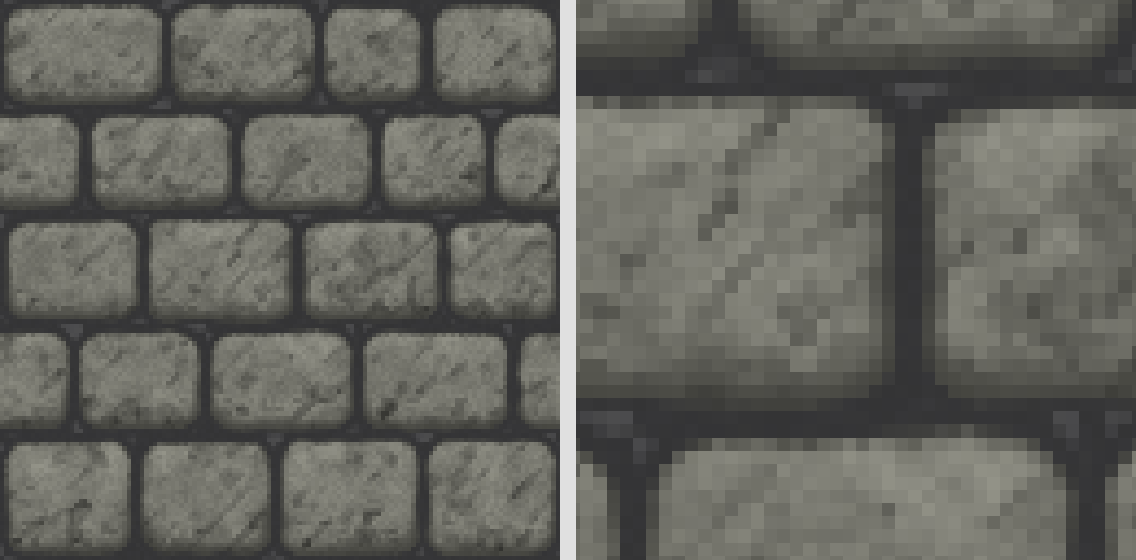
Left, the full canvas; right, a detail of the centre.
Write a Shadertoy shader that draws this texture.

```glsl
#define CELLS 128.0
#define HALF_GAP 0.008
#define CORNER 0.042
#define WOBBLE 0.007
#define GRAIN 0.055
#define STREAK 0.085
#define BASE_TONE 0.475
#define STONE_TINT vec3(1.0, 1.0, 0.925)
#define MORTAR vec3(0.208, 0.208, 0.214)

// Course boundaries from bottom to top, and the upright joints of each course
const float courseEdge[6] = float[6](0.0, 0.223, 0.418, 0.617, 0.806, 1.0);
const vec4 joints[5] = vec4[5](
    vec4(0.002, 0.243, 0.493, 0.755),
    vec4(0.133, 0.367, 0.639, 0.917),
    vec4(0.003, 0.256, 0.531, 0.793),
    vec4(0.152, 0.422, 0.672, 0.875),
    vec4(0.000, 0.298, 0.570, 0.763));

float hash(vec2 p) {
    vec3 q = fract(vec3(p.xyx) * 0.1031);
    q += dot(q, q.yzx + 33.33);
    return fract((q.x + q.y) * q.z);
}

// Value noise that wraps after the given number of lattice steps
float noise(vec2 p, vec2 period) {
    p *= period;
    vec2 i = floor(p), f = fract(p);
    f = f * f * (3.0 - 2.0 * f);
    vec2 a = mod(i, period), b = mod(i + 1.0, period);
    return mix(mix(hash(a), hash(vec2(b.x, a.y)), f.x),
               mix(hash(vec2(a.x, b.y)), hash(b), f.x), f.y);
}

float roundedBox(vec2 p, vec2 halfSize, float radius) {
    vec2 q = abs(p) - halfSize + radius;
    return length(max(q, 0.0)) + min(max(q.x, q.y), 0.0) - radius;
}

// Bounds of the stone around p: lower left in xy, upper right in zw
vec4 stoneBounds(vec2 p, out vec2 id) {
    int row = 0;
    for (int i = 1; i < 5; i++) if (p.y >= courseEdge[i]) row = i;
    vec4 j = joints[row];
    float left = j.w - 1.0, right = j.x;
    id = vec2(3.0, float(row));
    for (int k = 0; k < 4; k++) {
        if (p.x >= j[k]) {
            left = j[k];
            right = k < 3 ? j[k + 1] : j.x + 1.0;
            id.x = float(k);
        }
    }
    return vec4(left, courseEdge[row], right, courseEdge[row + 1]);
}

void mainImage(out vec4 fragColor, in vec2 fragCoord) {
    // Coarse square cells
    vec2 cell = floor(fragCoord / iResolution.xy * CELLS);
    vec2 p = (cell + 0.5) / CELLS;

    // Stone outline, slightly different for each stone
    vec2 id;
    vec4 bounds = stoneBounds(p, id);
    float seed = hash(id * 7.3 + 2.1);
    vec2 halfSize = 0.5 * (bounds.zw - bounds.xy) - HALF_GAP;
    vec2 local = p - 0.5 * (bounds.xy + bounds.zw);
    halfSize.y -= 0.003 * seed;
    float radius = CORNER * (0.75 + 0.4 * hash(id + 19.0));
    float d = roundedBox(local, halfSize, radius);
    d += WOBBLE * (noise(p, vec2(30.0)) - 0.5);
    vec2 rel = local / halfSize;

    // Surface: blotches, diagonal scratches, single-cell grain
    float grain = hash(cell + 5.0);
    float blotch = noise(p + seed, vec2(22.0)) * 0.6 + noise(p, vec2(48.0)) * 0.4;
    vec2 diagonal = vec2(p.x - p.y, p.x + p.y);
    float scratch = noise(diagonal + seed, vec2(42.0, 17.0));
    float chips = noise(p, vec2(64.0, 60.0));
    float lower = smoothstep(0.25, -1.0, rel.y);
    float tone = BASE_TONE + 0.11 * (blotch - 0.45) + GRAIN * (grain - 0.5);
    tone -= STREAK * smoothstep(0.62, 0.82, scratch) * (0.5 + chips);
    tone -= 0.10 * smoothstep(0.66, 0.85, chips) * (0.3 + lower);

    // Light from above, shade below and toward the right
    tone += 0.045 * smoothstep(0.35, 0.9, rel.y + 0.4 * (blotch - 0.5));
    tone -= 0.13 * smoothstep(-0.45, -1.0, rel.y + 0.5 * (chips - 0.5));
    tone -= 0.03 * smoothstep(0.6, 1.0, rel.x);

    // Dark rim, narrow at the top and broad at the bottom
    float rim = mix(0.012, 0.026, lower);
    float lit = smoothstep(0.002, -rim, d + 0.006 * (grain - 0.5));
    tone = mix(0.265 + 0.03 * (grain - 0.5), tone, lit);

    // Mortar, with loose rubble where the joints meet
    float rubble = smoothstep(0.010, 0.018, d) * smoothstep(0.35, 0.9, chips);
    vec3 mortar = MORTAR + 0.012 * (grain - 0.5) + 0.09 * rubble;
    float face = smoothstep(0.003, -0.004, d);
    fragColor = vec4(mix(mortar, tone * STONE_TINT, face), 1.0);
}
```
